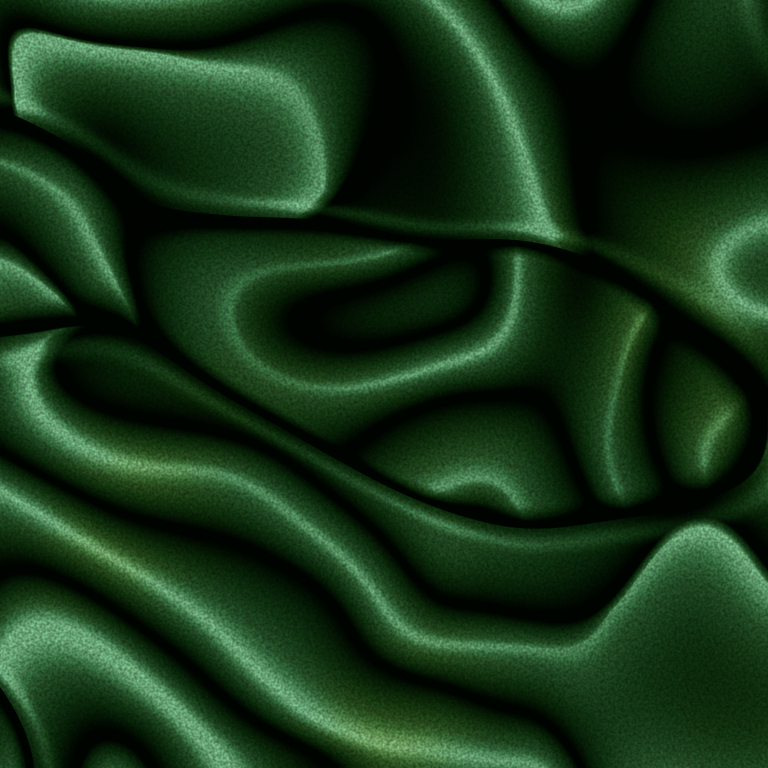
A Shadertoy shader for this texture:

```glsl
const float FRONT_ANGLE = -0.55;               // fold directions of the two layers
const float BACK_ANGLE = -1.15;
const float FOLD_RATE = 2.9;                   // folds per canvas height
const float FOLD_BEND = 2.7;                   // how far folds swing into loops
const vec2 BEND_SCALE = vec2(2.2, 2.5);        // along and across the folds
const float WARP = 0.20;
const float WRINKLE = 0.22;
const float RIDGE_ROUNDNESS = 0.0012;
const float SHEEN_WIDTH = 0.11;
const float SHEEN = 0.10;
const float LIFT = 0.10;
const float RIM_SHARPNESS = 0.003;
const float SHADOW_REACH = 0.055;
const float GRAIN_SCALE = 300.0;
const float GRAIN = 0.36;

const int TONES = 7;
const vec3 SATIN[TONES] = vec3[TONES](
    vec3(0.00, 0.015, 0.00), vec3(0.02, 0.11, 0.02), vec3(0.06, 0.19, 0.06),
    vec3(0.13, 0.28, 0.13), vec3(0.20, 0.40, 0.22), vec3(0.30, 0.51, 0.32),
    vec3(0.42, 0.64, 0.44));
const float STOPS[TONES] = float[TONES](0.17, 0.33, 0.52, 0.74, 0.87, 0.97, 1.14);
const vec3 WARM = vec3(1.12, 1.0, 0.78);
const vec3 COOL = vec3(0.96, 1.0, 1.04);

float hash(vec2 p) {
    vec3 h = fract(vec3(p.xyx) * vec3(0.1031, 0.1030, 0.0973));
    h += dot(h, h.yzx + 33.33);
    return fract((h.x + h.y) * h.z);
}

float cornerSlope(vec2 cell, vec2 offset) {
    float angle = 6.2832 * hash(cell);
    return dot(vec2(cos(angle), sin(angle)), offset);
}

// Gradient noise, about -0.6 to 0.6
float noise(vec2 p) {
    vec2 i = floor(p), f = fract(p);
    vec2 w = f * f * f * (f * (f * 6.0 - 15.0) + 10.0);
    vec2 e = vec2(1.0, 0.0);
    float low = mix(cornerSlope(i, f), cornerSlope(i + e, f - e), w.x);
    float high = mix(cornerSlope(i + e.yx, f - e.yx), cornerSlope(i + e.xx, f - e.xx), w.x);
    return mix(low, high, w.y);
}

vec2 turn(vec2 p, float angle) {
    float c = cos(angle), s = sin(angle);
    return vec2(c * p.x + s * p.y, c * p.y - s * p.x);
}

// Tone of one draped layer: a bright ridge per fold, dark in the valleys
float drape(vec2 p, float seed) {
    vec2 q = p + WARP * vec2(noise(p * 2.1 + seed), noise(p * 2.1 + seed + 31.7));
    float phase = FOLD_RATE * q.y + FOLD_BEND * noise(q * BEND_SCALE + seed * 1.7)
                + WRINKLE * noise(q * vec2(4.0, 5.5) + seed + 11.3);
    float f = fract(phase);
    float lean = clamp(0.62 + 0.95 * noise(p * 1.9 + seed + 53.1), 0.14, 0.92);
    float fromRidge = 1.0 - min(f / lean, (1.0 - f) / (1.0 - lean));
    float tone = 1.0 - sqrt(fromRidge * fromRidge + RIDGE_ROUNDNESS);
    float strength = 0.90 + 0.16 * (hash(vec2(floor(phase), seed)) - 0.5)
                   + 0.40 * noise(p * 2.9 + seed + 71.9);
    float line = fromRidge / SHEEN_WIDTH;
    return LIFT + tone * strength + SHEEN * exp(-line * line);
}

vec3 satinColor(float tone) {
    vec3 color = SATIN[0];
    for (int i = 1; i < TONES; i++) {
        float t = clamp((tone - STOPS[i - 1]) / (STOPS[i] - STOPS[i - 1]), 0.0, 1.0);
        color = mix(color, SATIN[i], t);
    }
    return color;
}

void mainImage(out vec4 fragColor, in vec2 fragCoord) {
    vec2 p = fragCoord / iResolution.y;
    vec2 frontPos = turn(p, FRONT_ANGLE);
    vec2 backPos = turn(p, BACK_ANGLE);

    // Upper layer, lit along its rolled rim
    float cover = noise(frontPos * vec2(1.1, 1.8) + vec2(4.3, 8.6))
                + 0.16 * noise(p * 3.2 + 17.0) + 0.05;
    float rim = (cover - 0.035) / 0.02;
    float front = drape(frontPos, 3.0) * mix(0.6, 1.0, smoothstep(0.0, 0.05, cover));
    front += 0.25 * exp(-rim * rim);

    // Lower layer, shaded beneath the rim
    float back = drape(backPos, 19.0) * smoothstep(0.0, SHADOW_REACH, -cover);
    float tone = mix(back, front, smoothstep(-RIM_SHARPNESS, RIM_SHARPNESS, cover));

    // Sheen tint and fine weave
    vec3 color = satinColor(tone);
    color *= mix(WARM, COOL, smoothstep(-0.35, 0.2, noise(p * 3.0 + 41.0) + 0.5 * (tone - 0.4)));
    float weave = noise(turn(p, 0.4) * GRAIN_SCALE) + 0.6 * noise(turn(p, 1.1) * GRAIN_SCALE * 0.6);
    color *= 1.0 + GRAIN * weave;
    fragColor = vec4(clamp(color, 0.0, 1.0), 1.0);
}
```
